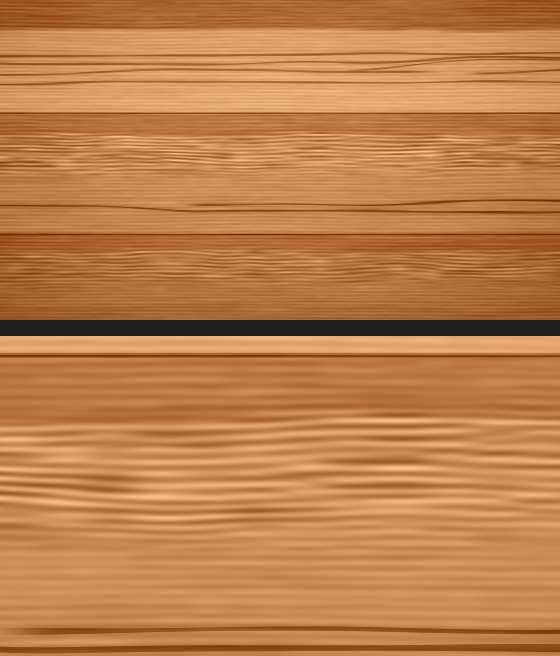
Top, the full canvas; bottom, a detail of the centre.
Write a Shadertoy shader that draws this texture.

```glsl
const vec3 DARK_WOOD = vec3(0.525, 0.265, 0.065);
const vec3 PALE_WOOD = vec3(0.965, 0.735, 0.505);
const vec3 RED_TINT = vec3(0.018, -0.012, -0.006);
const float PLANK_HEIGHT = 0.379;
const float TOP_SEAM = 1.025;
const float SEAM_WIDTH = 0.0024;
const float VEIN_WIDTH = 0.0036;
const float GRAIN_LINES = 92.0;
const float RIPPLE_LINES = 88.0;
const float GRAIN_STRENGTH = 0.125;
const float RIPPLE_STRENGTH = 0.32;
const float LIGHT_LEVEL = 0.0;
const float LIGHT_FALLOFF = 0.80;
const float TAU = 6.28318;

// Per plank: end of dark band, end of rippled zone, ripple strength, body tone
const vec4 PLANKS[3] = vec4[3](
    vec4(0.305, 0.38, 0.15, 0.87),
    vec4(0.180, 0.52, 1.00, 0.69),
    vec4(0.135, 0.42, 0.75, 0.67));

// Per vein: height, rise, and the span of x over which it rises
const int VEIN_COUNT = 8;
const vec4 VEINS[VEIN_COUNT] = vec4[VEIN_COUNT](
    vec4(0.830, 0.006, 0.50, 0.90),
    vec4(0.803, 0.016, 0.60, 0.85),
    vec4(0.764, 0.015, 0.00, 0.35),
    vec4(0.779, 0.034, 0.58, 0.88),
    vec4(0.740, 0.004, 0.00, 0.60),
    vec4(0.771, 0.013, 0.82, 1.05),
    vec4(0.361, -0.024, 0.14, 0.37),
    vec4(0.359, 0.017, 0.55, 1.00));
// Per vein: where it starts and ends in x
const vec2 VEIN_SPANS[VEIN_COUNT] = vec2[VEIN_COUNT](
    vec2(-1.0, 2.0), vec2(-1.0, 2.0), vec2(-1.0, 0.80), vec2(0.59, 2.0),
    vec2(-1.0, 2.0), vec2(0.82, 2.0), vec2(-1.0, 2.0), vec2(0.32, 2.0));

float hash(vec2 p) {
    p = fract(p * vec2(0.1031, 0.1137));
    p += dot(p, p.yx + 33.33);
    return fract((p.x + p.y) * p.x * 7.13);
}

float noise(vec2 p) {
    vec2 cell = floor(p), f = fract(p);
    f = f * f * (3.0 - 2.0 * f);
    float low = mix(hash(cell), hash(cell + vec2(1, 0)), f.x);
    float high = mix(hash(cell + vec2(0, 1)), hash(cell + vec2(1, 1)), f.x);
    return mix(low, high, f.y);
}

// Straight fine grain, centred on zero
float fineGrain(vec2 p) {
    float wander = 0.8 * noise(p * vec2(2.5, 9.0));
    float lines = 0.5 * sin(TAU * (p.y * GRAIN_LINES + wander));
    float fibres = noise(p * vec2(6.0, 170.0)) + 0.6 * noise(p * vec2(30.0, 230.0));
    return lines + 1.1 * (fibres - 0.8);
}

// Short, broken, slightly wavy grain, centred on zero
float rippledGrain(vec2 p) {
    float wander = 1.3 * noise(p * vec2(4.0, 12.0)) + 0.4 * noise(p * vec2(13.0, 30.0));
    float lines = sin(TAU * (p.y * RIPPLE_LINES + wander));
    vec2 bent = p + vec2(0.0, 0.012 * noise(p * vec2(5.0, 6.0)));
    float streaks = noise(bent * vec2(9.0, 150.0)) + noise(bent * vec2(20.0, 190.0) + 5.0);
    return lines * (0.25 + 0.75 * noise(p * vec2(9.0, 50.0) + 7.0)) + 1.1 * (streaks - 1.0);
}

// Darkness of the long growth veins, with a soft surround
float veinShade(vec2 uv, float pixel) {
    float shade = 0.0;
    for (int i = 0; i < VEIN_COUNT; i++) {
        vec4 vein = VEINS[i];
        vec2 span = VEIN_SPANS[i];
        float seed = float(i) * 5.7;
        float bend = 0.011 * (noise(vec2(uv.x * 6.0 + seed, seed)) - 0.5);
        float height = vein.x + vein.y * smoothstep(vein.z, vein.w, uv.x) + bend;
        float width = VEIN_WIDTH * mix(0.5, 1.25, noise(vec2(uv.x * 9.0, seed + 3.0)));
        float d = uv.y - height;
        float core = 1.0 - smoothstep(width - pixel, width + pixel, abs(d));
        float halo = 0.25 * exp(-abs(d) / 0.006);
        float ends = smoothstep(span.x, span.x + 0.05, uv.x)
            * (1.0 - smoothstep(span.y - 0.08, span.y, uv.x));
        shade = max(shade, max(0.7 * core, halo) * ends);
    }
    return shade;
}

void mainImage(out vec4 fragColor, in vec2 fragCoord) {
    vec2 uv = fragCoord / iResolution.xy;
    vec2 p = vec2(uv.x * iResolution.x / iResolution.y, uv.y);
    float pixel = 0.75 / iResolution.y;

    // Plank index and depth below its upper seam
    float sway = 0.003 * (noise(vec2(uv.x * 3.0, 4.0)) - 0.5);
    float row = (TOP_SEAM - uv.y + sway) / PLANK_HEIGHT;
    vec4 plank = PLANKS[int(clamp(floor(row), 0.0, 2.0))];
    float depth = fract(row);

    // Dark band, rippled zone and pale body
    float edge = depth + 0.05 * (noise(p * vec2(4.0, 60.0)) - 0.5);
    float band = 1.0 - smoothstep(plank.x - 0.025, plank.x + 0.025, edge);
    float ripple = (1.0 - band) * (1.0 - smoothstep(plank.y - 0.14, plank.y + 0.10, edge));
    ripple *= plank.z;
    float tone = mix(plank.w, 0.50 - 0.08 * depth / plank.x, band) - 0.07 * ripple;

    // Grain and slow patches of tone
    tone += GRAIN_STRENGTH * fineGrain(p) * (1.0 - 0.6 * ripple);
    tone += (RIPPLE_STRENGTH * ripple + 0.06 * band) * rippledGrain(p);
    tone += 0.07 * (noise(p * vec2(1.5, 14.0)) - 0.5);

    // Light falls off towards the corners
    vec2 away = (uv - vec2(0.5, 0.60)) * vec2(0.95, 1.1);
    tone += LIGHT_LEVEL - LIGHT_FALLOFF * dot(away, away);

    // Veins and seams
    tone -= 0.80 * veinShade(uv, pixel);
    float seamDistance = min(depth, 1.0 - depth) * PLANK_HEIGHT;
    float seam = 1.0 - smoothstep(SEAM_WIDTH - pixel, SEAM_WIDTH + pixel, seamDistance);
    tone -= 0.45 * seam + 0.10 * exp(-seamDistance / 0.008);

    vec3 color = mix(DARK_WOOD, PALE_WOOD, clamp(tone, -0.2, 1.1));
    fragColor = vec4(clamp(color + RED_TINT * band, 0.0, 1.0), 1.0);
}
```
